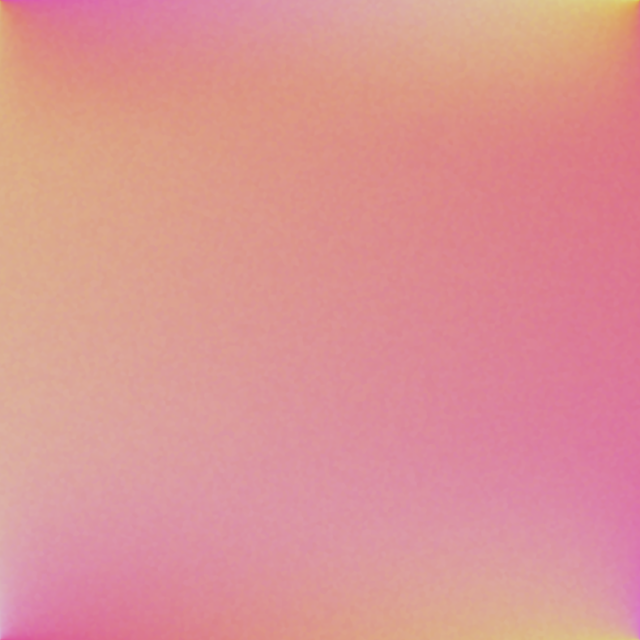
This background is drawn by a three.js fragment shader. Its source:

```glsl
// Soft square gradient of rose, peach and orchid, with colour fans at the corners.
// A smooth core field is blended into strips along the top and bottom edges;
// the blend weight depends on the angle at each corner. Cellular grain on top.

varying vec2 vUv;

const float RED = 0.863;                     // red is nearly constant
const vec2 CORE_GREEN = vec2(0.68, 0.465);   // left, right
const vec3 CORE_BLUE = vec3(0.495, 0.13, 0.08); // polynomial from the top down
const vec2 TOP_GREEN = vec2(0.34, 0.82);     // left, right
const vec2 BOTTOM_GREEN = vec2(0.34, 0.78);
const float EDGE_BOW = 0.16;                 // mid-edge lift of green
const vec2 TOP_BLUE = vec2(0.66, 0.44);
const vec2 BOTTOM_BLUE = vec2(0.62, 0.53);
const vec2 TOP_REACH = vec2(0.27, 0.17);     // strip depth for green, blue
const vec2 BOTTOM_REACH = vec2(0.35, 0.25);
const vec2 STRIP_START = vec2(0.05, 0.0);
const float CORNER_SIZE = 0.08;
const float TOP_CORNER_DIP = 0.13;
const float BOTTOM_CORNER_LIFT = 0.12;
const float GRAIN_CELLS = 150.0;
const float GRAIN_AMOUNT = 0.035;

vec3 hash3(vec2 p) {
  vec3 q = fract(vec3(p.xyx) * vec3(0.1031, 0.1030, 0.0973));
  q += dot(q, q.yxz + 33.33);
  return fract((q.xxy + q.yzz) * q.zyx);
}

// Smooth cellular noise: random values averaged by nearness to jittered points.
vec2 cellularGrain(vec2 p) {
  vec2 cell = floor(p);
  vec2 sum = vec2(0.0);
  float total = 0.0;
  for (int j = -1; j <= 1; j++) {
    for (int i = -1; i <= 1; i++) {
      vec2 id = cell + vec2(float(i), float(j));
      vec2 offset = id + hash3(id + 17.0).xy - p;
      float weight = exp(-5.0 * dot(offset, offset));
      sum += weight * (hash3(id + 71.0).yz - 0.5);
      total += weight;
    }
  }
  return sum / total;
}

// Green and blue of the broad central field.
vec2 coreField(float x, float down) {
  float blue = CORE_BLUE.x + down * (CORE_BLUE.y + down * CORE_BLUE.z);
  return vec2(mix(CORE_GREEN.x, CORE_GREEN.y, x), blue);
}

// Green and blue along each horizontal edge.
vec2 topStrip(float x) {
  float bow = EDGE_BOW * x * (1.0 - x);
  return vec2(mix(TOP_GREEN.x, TOP_GREEN.y, x) + bow,
              mix(TOP_BLUE.x, TOP_BLUE.y, pow(x, 5.0)));
}

vec2 bottomStrip(float x) {
  float bow = EDGE_BOW * x * (1.0 - x);
  return vec2(mix(BOTTOM_GREEN.x, BOTTOM_GREEN.y, x) + bow,
              mix(BOTTOM_BLUE.y, BOTTOM_BLUE.x, pow(1.0 - x, 6.0)));
}

void main() {
  vec2 uv = clamp(vUv, 0.0, 1.0);
  float down = 1.0 - uv.y;

  // Fan: 0 on the side edges, 1 on the top and bottom edges.
  vec2 inset = uv * (1.0 - uv);
  float fan = inset.x / (inset.x + inset.y + 0.00001);

  // Blend the core into the edge strips.
  vec2 topWeight = fan * (1.0 - smoothstep(STRIP_START, TOP_REACH, vec2(down)));
  vec2 bottomWeight = fan * (1.0 - smoothstep(STRIP_START, BOTTOM_REACH, vec2(uv.y)));
  vec2 greenBlue = coreField(uv.x, down);
  greenBlue = mix(greenBlue, topStrip(uv.x), topWeight);
  greenBlue = mix(greenBlue, bottomStrip(uv.x), bottomWeight);

  // Stronger hues close to the corners.
  float corner = exp(-length(min(uv, 1.0 - uv)) / CORNER_SIZE);
  float upper = step(0.5, uv.y);
  float dip = TOP_CORNER_DIP * 4.0 * fan * (1.0 - fan);
  float lift = BOTTOM_CORNER_LIFT * (1.0 - fan);
  greenBlue.y += corner * mix(lift, -dip, upper);

  // Fine mottled grain.
  vec2 grain = cellularGrain(uv * GRAIN_CELLS) * GRAIN_AMOUNT;
  gl_FragColor = vec4(RED + 0.2 * grain.x, greenBlue + grain, 1.0);
}
```
